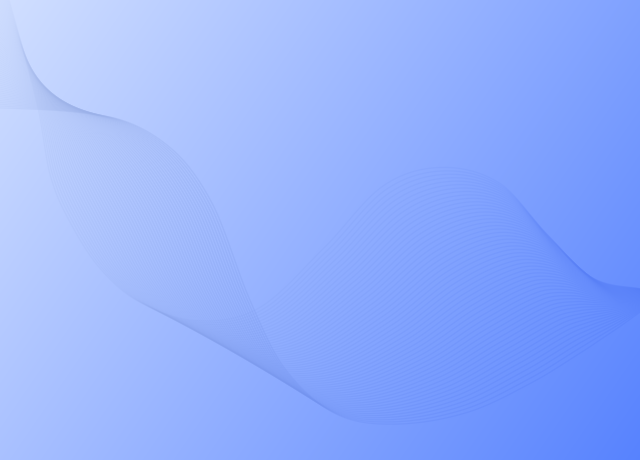
A Shadertoy shader for this background:

```glsl
#define LINES 54
#define KNOTS 15
#define ASPECT 1.391
#define HALF_WIDTH 0.0009
#define SOFTNESS 0.0034
#define INK_OPACITY 0.43
#define INK_LIMIT 0.42
#define PALE vec3(0.82, 0.875, 1.0)
#define DEEP vec3(0.34, 0.51, 0.997)
#define INK_LEFT vec3(0.43, 0.53, 0.79)
#define INK_RIGHT vec3(0.22, 0.38, 0.91)

// The two border strands of the ribbon, in units of canvas height
const vec2 lowStrand[KNOTS] = vec2[KNOTS](
    vec2(-0.109, 0.770), vec2(0.236, 0.746), vec2(0.371, 0.678),
    vec2(0.462, 0.556), vec2(0.543, 0.348), vec2(0.616, 0.203),
    vec2(0.725, 0.103), vec2(0.851, 0.078), vec2(1.014, 0.103),
    vec2(1.159, 0.170), vec2(1.268, 0.237), vec2(1.304, 0.261),
    vec2(1.350, 0.292), vec2(1.395, 0.324), vec2(1.449, 0.357));
const vec2 highStrand[KNOTS] = vec2[KNOTS](
    vec2(0.0, 1.072), vec2(0.082, 0.768), vec2(0.109, 0.620),
    vec2(0.154, 0.514), vec2(0.217, 0.417), vec2(0.299, 0.346),
    vec2(0.426, 0.303), vec2(0.562, 0.330), vec2(0.707, 0.464),
    vec2(0.833, 0.596), vec2(0.960, 0.636), vec2(1.087, 0.601),
    vec2(1.187, 0.493), vec2(1.286, 0.397), vec2(1.404, 0.370));

vec2 knot(int index, float blend) {
    int k = clamp(index, 0, KNOTS - 1);
    return mix(lowStrand[k], highStrand[k], blend);
}

float slopeBetween(vec2 a, vec2 b) {
    return (b.y - a.y) / max(b.x - a.x, 1e-4);
}

// Distance to one cubic Hermite strand y(x), over the span after knot k
float strandDistance(vec2 p, int k, vec2 a, vec2 b, float blend) {
    float span = b.x - a.x;
    float slopeA = slopeBetween(knot(k - 1, blend), b);
    float slopeB = slopeBetween(a, knot(k + 2, blend));
    float s = (p.x - a.x) / span;
    float rise = b.y - a.y;
    float c2 = 3.0 * rise - span * (2.0 * slopeA + slopeB);
    float c3 = span * (slopeA + slopeB) - 2.0 * rise;
    float y = a.y + s * (span * slopeA + s * (c2 + s * c3));
    float slope = slopeA + s * (2.0 * c2 + 3.0 * s * c3) / span;
    return abs(p.y - y) / sqrt(1.0 + slope * slope);
}

// Summed cover of all strands, paler toward the high border
float strandCover(vec2 p, float soft) {
    // Empty sky above and below the ribbon
    float top = p.x < 0.4 ? 0.78 + 3.0 * max(0.0, 0.15 - p.x) : 0.67;
    float bottom = max(0.06, 0.47 - 0.57 * p.x);
    if (p.y > top || p.y < bottom) return 0.0;

    float total = 0.0;
    int k = 0;
    vec2 a = knot(0, 0.0);
    vec2 b = knot(1, 0.0);
    for (int i = 0; i < LINES; i++) {
        float blend = float(i) / float(LINES - 1);
        a = knot(k, blend);
        b = knot(k + 1, blend);
        // Knots shift left from strand to strand, so k only grows
        for (int j = 0; j < KNOTS; j++) {
            if (p.x < b.x || k >= KNOTS - 2) break;
            k++;
            a = b;
            b = knot(k + 1, blend);
        }
        // Skip spans that pass far from this height
        float gap = abs(p.y - 0.5 * (a.y + b.y)) - 0.5 * abs(a.y - b.y);
        if (gap > 0.03 || p.x < a.x || p.x > b.x) continue;
        float d = strandDistance(p, k, a, b, blend);
        float cover = clamp(0.5 + (HALF_WIDTH - d) / soft, 0.0, 1.0);
        total += cover * mix(1.0, 0.45, blend);
    }
    return total;
}

void mainImage(out vec4 fragColor, in vec2 fragCoord) {
    vec2 uv = fragCoord / iResolution.xy;
    vec2 p = uv * vec2(ASPECT, 1.0);
    float soft = max(SOFTNESS, 1.0 / iResolution.y);

    // Diagonal sky gradient
    vec3 color = mix(PALE, DEEP, 0.67 * uv.x + 0.33 * (1.0 - uv.y));

    // Crowded strands saturate softly
    float thinness = min(1.0, 2.0 * HALF_WIDTH / soft);
    float density = strandCover(p, soft) * INK_OPACITY * thinness;
    float amount = INK_LIMIT * (1.0 - exp(-density / INK_LIMIT));

    // Ink turns from grey-blue to blue, fading in at the left border
    vec3 ink = mix(INK_LEFT, INK_RIGHT, smoothstep(0.1, 0.9, uv.x));
    float fade = mix(0.5, 1.0, smoothstep(0.0, 0.09, uv.x));
    color = mix(color, ink, amount * fade);
    fragColor = vec4(color, 1.0);
}
```
